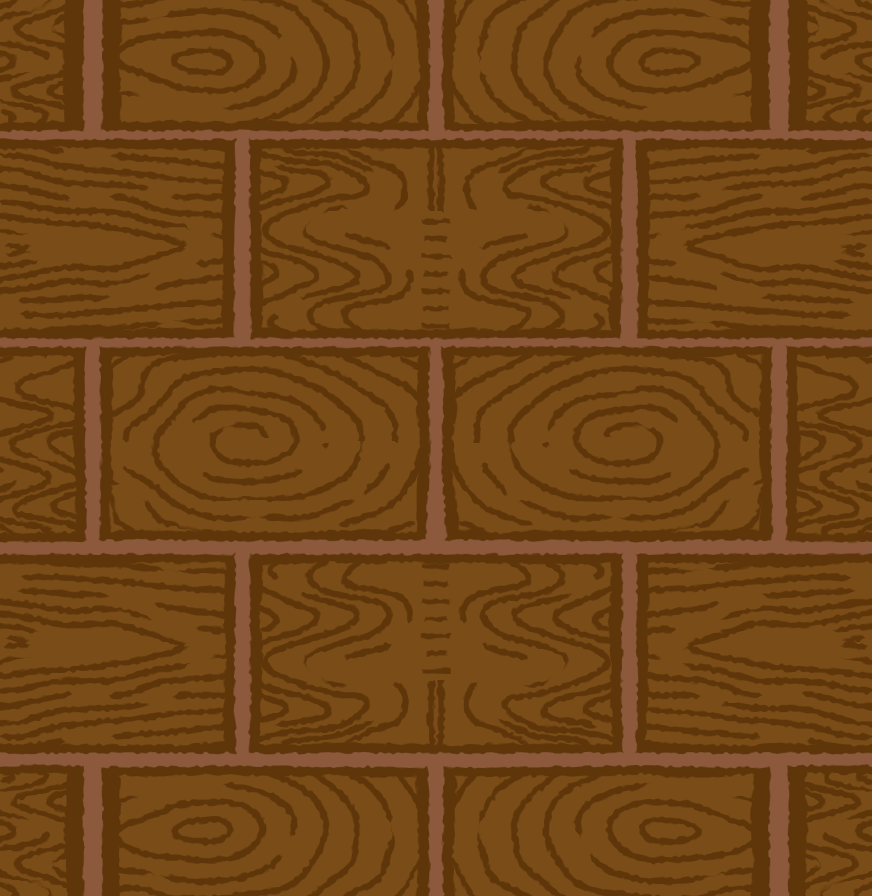
A Shadertoy shader for this pattern:

```glsl
#define ROW_PITCH 0.2315
#define ODD_JOINT 0.216
#define EVEN_JOINT 0.383
#define JOINT_HALF 0.0068
#define SEAM_HALF 0.0048
#define BORDER 0.0125
#define LINE_HALF 0.0034
#define ROUGHNESS 0.0034
#define WOOD vec3(0.48, 0.30, 0.09)
#define DARK vec3(0.37, 0.21, 0.04)
#define MORTAR vec3(0.55, 0.35, 0.24)
const float TAU = 6.2831853;

float hash(vec2 p) {
    vec3 q = fract(p.xyx * vec3(0.1031, 0.1030, 0.0973));
    q += dot(q, q.yzx + 33.33);
    return fract((q.x + q.y) * q.z);
}

float noise(vec2 p) {
    vec2 i = floor(p), f = fract(p);
    f = f * f * (3.0 - 2.0 * f);
    vec2 e = vec2(0, 1);
    return mix(mix(hash(i), hash(i + e.yx), f.x),
               mix(hash(i + e), hash(i + 1.0), f.x), f.y);
}

// Folded S-curves, upright near the mirror axis
float swirlGrain(vec2 p) {
    float sway = 0.052 * smoothstep(0.0, 0.08, p.x) * (1.0 + 4.0 * max(p.y, 0.0));
    return (p.x - sway * cos(TAU * (p.y - 0.009) / 0.097)) / 0.046;
}

// Nested tongues pointing toward the mirror axis
float tongueGrain(vec2 p) {
    float h = length(vec2(p.y + 0.01, 0.006));
    return (h - 0.22 * (p.x - 0.25) * exp(-9.0 * h)) / 0.0195;
}

// Stretched spiral with kinked rings on the outer side
float spiralGrain(vec2 p) {
    vec2 q = p - vec2(0.208, 0.005);
    float kink = smoothstep(0.035, 0.0, abs(abs(p.y) - 0.055));
    q.x += 0.035 * kink * smoothstep(0.06, 0.14, q.x);
    return length(q * vec2(1.0, 1.75)) / 0.036 + atan(q.y, q.x) / TAU;
}

// Rings left open on the outer side
float loopGrain(vec2 p) {
    vec2 q = p - vec2(0.25, -0.03);
    q.x *= q.x > 0.0 ? 0.55 : 1.0;
    return length(q * vec2(1.0, 1.85)) / 0.036 + 0.35;
}

// Narrow zigzags for the bricks cut by the side edges
float zigzagGrain(vec2 p) {
    return (p.x - 0.034 * cos(TAU * p.y / 0.066)) / 0.036;
}

// Contour field: p.x from the mirror axis, p.y from the row centre
float grain(vec2 p, float row) {
    vec2 w = p * vec2(17.0, 24.0) + row * 7.3;
    vec2 s = p + 0.013 * (vec2(noise(w), noise(w + 31.7)) - 0.5);
    if (row == 1.0) return p.x < ODD_JOINT ? swirlGrain(s) : tongueGrain(s);
    if (p.x > EVEN_JOINT) return zigzagGrain(s);
    return row == 0.0 ? spiralGrain(s) : loopGrain(s);
}

// Signed distance to broken grain lines of even width, negative inside
float grainLines(vec2 p, float row) {
    vec2 e = vec2(0.0008, 0.0);
    float f = grain(p, row);
    vec2 slope = vec2(grain(p + e, row), grain(p + e.yx, row)) - f;
    slope = (slope - round(slope)) / e.x;
    float id = round(f);
    float ink = smoothstep(0.2, 0.34, noise(p * vec2(19.0, 25.0) + id * 17.3 + row * 5.1));
    float d = abs(f - id) / max(length(slope), 4.0) - LINE_HALF * (1.4 * ink - 0.4);

    // Short rungs on the axis of the swirl brick
    if (row == 1.0 && p.x < 0.02 && p.y < 0.03) {
        float rung = abs(p.y - 0.0195 * round(p.y / 0.0195)) - 0.0027;
        d = max(rung, p.x - 0.009 - 0.008 * noise(vec2(p.y * 50.0, 3.0)));
    }
    return d;
}

void mainImage(out vec4 fragColor, in vec2 fragCoord) {
    float px = 1.0 / iResolution.y;
    vec2 p = (fragCoord - 0.5 * iResolution.xy) * px - vec2(0.0, 0.002);

    // Ragged outlines
    vec2 j = p * 210.0 + 400.0;
    p += ROUGHNESS * (vec2(noise(j), noise(j + 57.0)) - 0.5);

    // Rows, mirrored sideways and about the middle row
    float row = round(p.y / ROW_PITCH), band = abs(row);
    float v = p.y - row * ROW_PITCH;
    vec2 m = vec2(abs(p.x), row < 0.0 ? -v : v);

    // Joints that widen unevenly, with one heavy seam low down
    float sideGap = band == 1.0 ? abs(m.x - ODD_JOINT) : min(m.x, abs(m.x - EVEN_JOINT));
    float joint = JOINT_HALF + 0.003 * noise(vec2(v * 18.0 + row * 9.0, m.x * 4.0));
    if (row == 0.0 && m.x < 0.1) joint += 0.003 * smoothstep(-0.03, -0.07, v);
    if (band == 2.0 && m.x > 0.1) joint += 0.0025;
    float seam = floor(p.y / ROW_PITCH + 0.5 + 0.5 * sign(v)) == -1.0
        ? 0.0075 + 0.005 * noise(vec2(m.x * 9.0, 2.0))
        : SEAM_HALF;
    vec2 inset = vec2(sideGap - joint, 0.5 * ROW_PITCH - abs(v) - seam);

    // Dark frame around each face, heavier on the outer joint of the end rows
    vec2 frame = vec2(BORDER, 0.8 * BORDER);
    if (band == 2.0 && m.x > 0.2) frame.x += 0.008;
    frame += 0.005 * (noise(p * 26.0 + row * 11.0) - 0.5);
    float brick = min(inset.x, inset.y);
    float face = min(inset.x - frame.x, inset.y - frame.y);

    float wood = smoothstep(-px, px, min(face, grainLines(m, band)));
    vec3 color = mix(DARK, WOOD, wood);
    color = mix(MORTAR, color, smoothstep(-px, px, brick));
    fragColor = vec4(color, 1.0);
}
```
